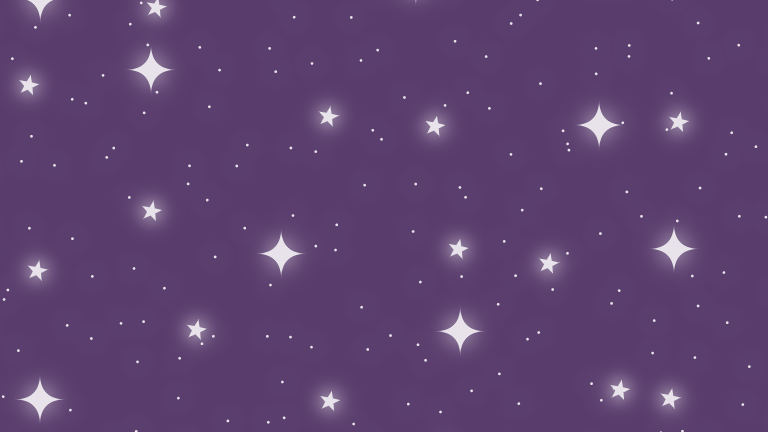
A Shadertoy shader for this background:

```glsl
#define NIGHT vec3(0.348, 0.236, 0.425)
#define LIGHT vec3(0.91, 0.89, 0.92)
#define DOT_CELL 0.109
#define DOT_RADIUS 0.0031
#define DOT_HALO 0.012
#define STAR_CELL 0.298
#define STAR_JITTER 0.66
#define STAR_RADIUS 0.0245
#define STAR_TILT 0.2
#define SPARKLE_RADIUS 0.064
#define GLOW_STRENGTH 0.37

const float PI = 3.14159;

vec2 hash22(vec2 p) {
    vec3 q = fract(p.xyx * vec3(0.1031, 0.1030, 0.0973));
    q += dot(q, q.yzx + 33.33);
    return fract((q.xx + q.yz) * q.zy);
}

// Antialiased coverage of a signed distance
float coverage(float dist) {
    return clamp(0.5 - dist * iResolution.y, 0.0, 1.0);
}

// Five-pointed star, folded into half of one point
float starDistance(vec2 p, float radius) {
    float sector = 2.0 * PI / 5.0;
    float angle = atan(p.x, p.y) - STAR_TILT;
    angle = abs(mod(angle + 0.5 * sector, sector) - 0.5 * sector);
    vec2 q = length(p) * vec2(cos(angle), sin(angle));
    vec2 tip = vec2(radius, 0.0);
    vec2 notch = 0.42 * radius * vec2(cos(0.5 * sector), sin(0.5 * sector));
    vec2 edge = notch - tip;
    return dot(q - tip, normalize(vec2(edge.y, -edge.x)));
}

// Concave four-armed sparkle with arms fading toward their ends
float sparkle(vec2 p, float radius) {
    p = abs(p);
    float along = max(p.x, p.y);
    float across = min(p.x, p.y);
    float taper = max(1.0 - sqrt(along / radius), 0.0);
    float halfWidth = radius * pow(taper, 2.2);
    float fade = 1.0 - smoothstep(0.55 * radius, radius, along);
    return coverage(across - halfWidth) * fade;
}

// Small dots, each with a very faint halo
float dotLayer(vec2 uv) {
    vec2 home = floor(uv / DOT_CELL);
    float halo = 0.0, core = 0.0;
    for (int j = -1; j <= 1; j++)
    for (int i = -1; i <= 1; i++) {
        vec2 cell = home + vec2(i, j);
        vec2 rnd = hash22(cell + 41.0);
        float dist = length(uv - (cell + rnd) * DOT_CELL);
        halo = max(halo, DOT_HALO * (1.0 - smoothstep(0.025, 0.05, dist)));
        core = max(core, coverage(dist - DOT_RADIUS));
    }
    return max(halo, core);
}

// Glowing stars, every third one a sparkle; x is glow, y is body
vec2 starLayer(vec2 uv) {
    vec2 home = floor(uv / STAR_CELL);
    vec2 result = vec2(0.0);
    for (int j = -1; j <= 1; j++)
    for (int i = -1; i <= 1; i++) {
        vec2 cell = home + vec2(i, j);
        vec2 offset = 0.5 + STAR_JITTER * (hash22(cell + 7.0) - 0.5);
        vec2 p = uv - (cell + offset) * STAR_CELL;
        bool isSparkle = mod(cell.x + cell.y, 3.0) < 0.5;
        float spread = isSparkle ? 0.043 : 0.035;
        float body = isSparkle ? sparkle(p, SPARKLE_RADIUS)
                               : coverage(starDistance(p, STAR_RADIUS));
        result.x += GLOW_STRENGTH * exp(-dot(p, p) / (spread * spread));
        result.y = max(result.y, body);
    }
    return result;
}

void mainImage(out vec4 fragColor, in vec2 fragCoord) {
    vec2 uv = fragCoord / iResolution.y;
    vec2 stars = starLayer(uv);
    vec3 color = mix(NIGHT, LIGHT, min(stars.x, 1.0));
    color = mix(color, LIGHT, max(dotLayer(uv), stars.y));
    fragColor = vec4(color, 1.0);
}
```
